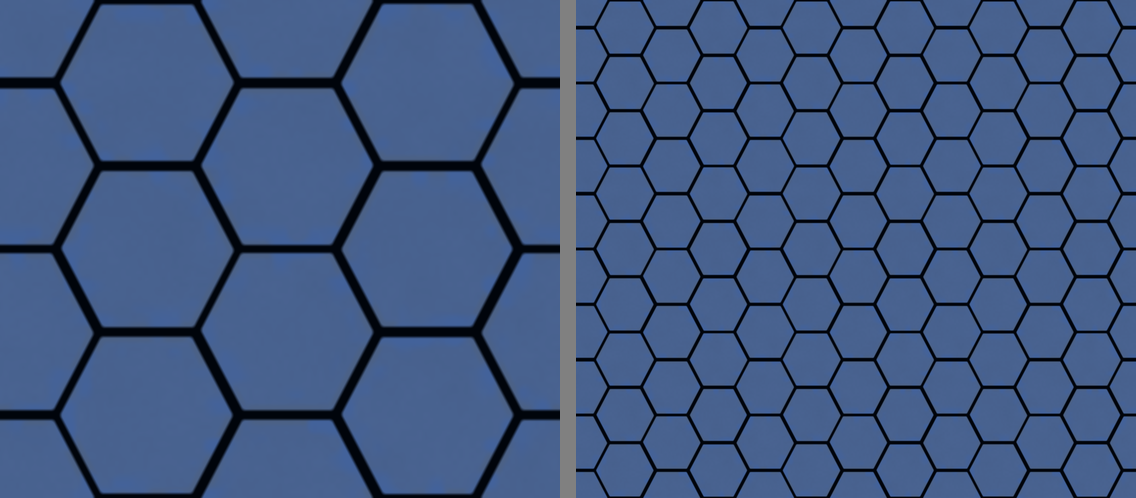
Left: one tile. Right: repeated 3 by 3.
Reproduce this pattern procedurally as a WebGL 2 fragment shader.

```glsl
#version 300 es
precision highp float;
// Honeycomb of blue flat-topped hexagons divided by soft, near-black lines.
// Each cell is found on two interleaved grids; every edge gets its own hashed
// width, and wrapping value noise mottles the fill, mostly beside the lines.

#define COLUMNS 4.0          // hexagon columns across, must be even
#define ROWS 3.0             // hexagons down each column
#define COLUMN_PITCH 0.842   // column spacing, in row heights
#define FLAT_EDGE 0.58       // length of a horizontal edge, in row heights
#define SHIFT_X 0.044        // sideways shift of the lattice
#define LINE_MIN 0.0215      // thinnest half width of a line
#define LINE_MAX 0.0335      // thickest half width of a line
#define SOFTNESS 0.012       // half width of the blurred line border
#define JOINT_FILLET 0.016   // rounding where lines meet
#define MOTTLE 0.035         // strength of the fill variation

uniform vec2 u_resolution;
out vec4 fragColor;

const vec3 LINE_COLOR = vec3(0.0, 0.017, 0.045);
const vec3 FILL_COLOR = vec3(0.283, 0.383, 0.560);
const vec3 HALO_COLOR = vec3(0.300, 0.380, 0.510);
const vec3 BLUE_COLOR = vec3(0.250, 0.385, 0.630);

const float SLANT = COLUMN_PITCH - FLAT_EDGE;   // run of a slanted edge
const float CORNER = 0.5 * FLAT_EDGE + SLANT;   // centre to side corner

float hash(vec2 p) {
    vec3 q = fract(vec3(p.xyx) * 0.1031);
    q += dot(q, q.yzx + 33.33);
    return fract((q.x + q.y) * q.z);
}

// Value noise that repeats after a whole number of cells
float tileNoise(vec2 uv, vec2 period, float seed) {
    vec2 p = uv * period;
    vec2 i = floor(p);
    vec2 f = fract(p);
    f = f * f * (3.0 - 2.0 * f);
    vec2 lo = mod(i, period) + seed;
    vec2 hi = mod(i + 1.0, period) + seed;
    return mix(mix(hash(lo), hash(vec2(hi.x, lo.y)), f.x),
               mix(hash(vec2(lo.x, hi.y)), hash(hi), f.x), f.y);
}

float smoothMin(float a, float b, float k) {
    float h = max(k - abs(a - b), 0.0) / k;
    return min(a, b) - 0.25 * h * h * k;
}

// Distance to the nearest edge, positive inside the hexagon
float insideHex(vec2 p, vec2 slantNormal) {
    p = abs(p);
    return min(0.5 - p.y, slantNormal.x * CORNER - dot(slantNormal, p));
}

// Signed distance to the lines, each edge with its own width
float lineDistance(vec2 p, vec2 slantNormal) {
    vec2 pitch = vec2(COLUMN_PITCH, 0.5);
    vec2 g = p / pitch;
    vec2 evenCell = 2.0 * round(0.5 * g);
    vec2 oddCell = 2.0 * round(0.5 * (g - 1.0)) + 1.0;
    bool isEven = insideHex(p - evenCell * pitch, slantNormal)
                > insideHex(p - oddCell * pitch, slantNormal);
    vec2 cell = isEven ? evenCell : oddCell;
    vec2 local = p - cell * pitch;

    float d = 1.0;
    for (int i = 0; i < 6; i++) {
        float side = (i & 1) == 0 ? 1.0 : -1.0;
        bool flatEdge = i < 2;
        vec2 toNeighbour = flatEdge ? vec2(0.0, 2.0 * side)
                                    : vec2(i < 4 ? 1.0 : -1.0, side);
        vec2 normal = flatEdge ? vec2(0.0, side) : slantNormal * toNeighbour;
        float reach = flatEdge ? 0.5 : slantNormal.x * CORNER;
        // Both cells sharing an edge compute the same wrapped id
        vec2 edgeId = mod(2.0 * cell + toNeighbour, vec2(2.0 * COLUMNS, 4.0 * ROWS));
        float halfWidth = mix(LINE_MIN, LINE_MAX, hash(edgeId + 5.0));
        d = smoothMin(d, reach - dot(normal, local) - halfWidth, JOINT_FILLET);
    }
    return d;
}

void main() {
    vec2 uv = gl_FragCoord.xy / u_resolution;
    vec2 p = uv * vec2(COLUMNS * COLUMN_PITCH, ROWS) - vec2(SHIFT_X, 0.0);
    vec2 slantNormal = normalize(vec2(0.5, SLANT));
    float d = lineDistance(p, slantNormal);

    // Fill: faint mottling, with blue and grey patches hugging the lines
    float broad = tileNoise(uv, vec2(16.0, 14.0), 3.0);
    float patches = tileNoise(uv, vec2(32.0, 28.0), 41.0);
    float fine = tileNoise(uv, vec2(96.0, 84.0), 87.0);
    float nearLine = 1.0 - smoothstep(0.02, 0.17, d);
    float halo = 1.0 - smoothstep(0.015, 0.05, d);
    vec3 color = FILL_COLOR * (1.0 + MOTTLE * (0.6 * broad + 0.4 * fine - 0.5));
    color = mix(color, BLUE_COLOR, 0.65 * nearLine * smoothstep(0.45, 0.9, patches));
    color = mix(color, HALO_COLOR, 0.7 * halo * smoothstep(0.65, 0.3, patches));

    // Lines, blurred by at least one pixel
    float blur = max(SOFTNESS, 0.75 * ROWS / u_resolution.y);
    color = mix(LINE_COLOR, color, smoothstep(-blur, blur, d));
    fragColor = vec4(color, 1.0);
}
```
